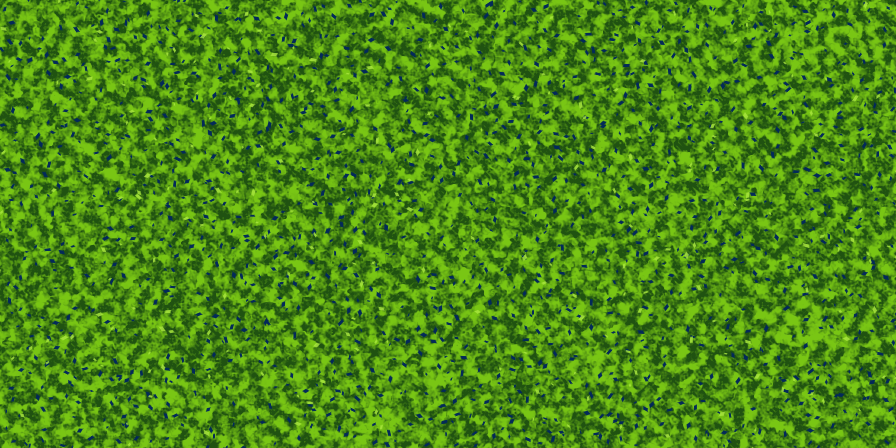
Write a Shadertoy shader that draws this texture.

```glsl
// Dense mossy turf: small jagged clumps of bright and dark green, the dark ones
// speckled, strewn with tiny blue and pale flecks. Clumps are summed, warped
// gradient noise; flecks are jittered, rotated, skewed diamonds on a grid.

#define CLUMP_FREQ 45.0
#define LEAF_FREQ 98.0
#define GRAIN_FREQ 235.0
#define PATCH_FREQ 9.0
#define RAGGEDNESS 0.012
#define FLECK_FREQ 32.0
#define BLUE_DENSITY 0.72
#define PALE_DENSITY 0.09
#define DARK_GREEN vec3(0.125, 0.32, 0.068)
#define BRIGHT_GREEN vec3(0.475, 0.775, 0.08)
#define BLUE vec3(0.01, 0.16, 0.35)
#define PALE vec3(0.66, 0.90, 0.24)

float hash(vec2 p) {
    return fract(sin(dot(p, vec2(127.1, 311.7))) * 43758.5453);
}

float noise(vec2 p) {
    vec2 cell = floor(p), f = fract(p);
    f = f * f * (3.0 - 2.0 * f);
    float low = mix(hash(cell), hash(cell + vec2(1, 0)), f.x);
    float high = mix(hash(cell + vec2(0, 1)), hash(cell + vec2(1, 1)), f.x);
    return mix(low, high, f.y);
}

// Slope at one lattice corner
float slope(vec2 cell, vec2 offset) {
    float angle = 6.2832 * hash(cell);
    return dot(vec2(cos(angle), sin(angle)), offset);
}

// Zero-mean noise with little broad variation
float gradientNoise(vec2 p) {
    vec2 cell = floor(p), f = fract(p), e = vec2(1, 0);
    vec2 w = f * f * (3.0 - 2.0 * f);
    float low = mix(slope(cell, f), slope(cell + e, f - e), w.x);
    float high = mix(slope(cell + e.yx, f - e.yx), slope(cell + 1.0, f - 1.0), w.x);
    return mix(low, high, w.y);
}

vec2 rotate(vec2 p, float angle) {
    float c = cos(angle), s = sin(angle);
    return vec2(c * p.x - s * p.y, s * p.x + c * p.y);
}

// Share of light green, from 0 to 1
float turf(vec2 p) {
    vec2 warp = vec2(noise(p * 140.0), noise(p * 140.0 + 37.0)) - 0.5;
    vec2 q = p + RAGGEDNESS * warp;
    float field = 1.2 * gradientNoise(rotate(q, 0.5) * CLUMP_FREQ);
    field += 0.55 * gradientNoise(rotate(q, 1.2) * LEAF_FREQ + 11.0);

    // Weak broad drift, with a few plain light or dark patches
    float broad = noise(rotate(q, 0.3) * PATCH_FREQ + 5.0);
    field += 0.12 * (broad - 0.5);
    field += 0.30 * smoothstep(0.88, 0.97, broad);
    field -= 0.15 * smoothstep(0.10, 0.03, broad);
    float shade = smoothstep(-0.50, 0.52, field);

    // Speckle fades out on the flat bright parts
    float grain = noise(rotate(p, 0.8) * GRAIN_FREQ + 23.0) - 0.5;
    return clamp(shade + 0.75 * grain * (1.0 - shade * shade), 0.0, 1.0);
}

// Coverage of clustered, uneven diamond flecks
float flecks(vec2 p, float density, float seed, float pixel) {
    vec2 home = floor(p * FLECK_FREQ);
    float cover = 0.0;
    for (int y = -1; y <= 1; y++) {
        for (int x = -1; x <= 1; x++) {
            vec2 cell = home + vec2(x, y);
            vec2 key = cell + seed;
            vec2 jitter = vec2(hash(key + 3.1), hash(key + 7.7));
            vec2 q = rotate(p - (cell + jitter) / FLECK_FREQ, 6.2832 * hash(key + 13.3));
            vec2 size = vec2(0.0075, 0.0045) * mix(0.5, 1.2, hash(key + 19.9));
            q.x += q.y * (hash(key + 29.3) * 2.0 - 1.0);
            q = abs(q) / size;
            float dist = (q.x + q.y - 1.0) * size.y * 0.85;
            float shape = smoothstep(0.7 * pixel, -0.7 * pixel, dist);
            float chance = density * (0.3 + 1.4 * noise(key * 0.45));
            cover = max(cover, shape * step(hash(key), chance));
        }
    }
    return cover;
}

// One faint, broken strand lying across the turf
float strand(vec2 p, float pixel) {
    float height = 0.206 - 0.06 * (p.x - 0.75) + 0.006 * (noise(p.xx * 40.0) - 0.5);
    float line = smoothstep(0.002 + pixel, 0.001, abs(p.y - height));
    float span = smoothstep(0.72, 0.78, p.x) * smoothstep(1.06, 1.0, p.x);
    return line * span * smoothstep(0.25, 0.6, noise(p.xx * 70.0 + 9.0));
}

void mainImage(out vec4 fragColor, in vec2 fragCoord) {
    float pixel = 1.0 / iResolution.y;
    vec2 p = fragCoord * pixel;

    vec3 color = mix(DARK_GREEN, BRIGHT_GREEN, turf(p));
    color = mix(color, BRIGHT_GREEN, 0.8 * strand(p, pixel));
    color = mix(color, BLUE, flecks(p, BLUE_DENSITY, 0.0, pixel));
    color = mix(color, PALE, 0.85 * flecks(p, PALE_DENSITY, 71.0, pixel));
    fragColor = vec4(color, 1.0);
}
```
